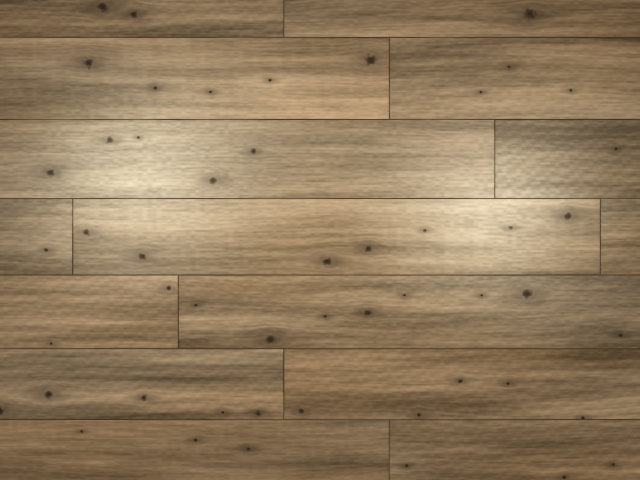
This texture is drawn by a WebGL 1 fragment shader. Its source:

```glsl
precision highp float;
uniform vec2 u_resolution;

#define FIRST_SEAM 0.078
#define ROW_HEIGHT 0.1736
#define ROW_SHRINK 0.00287
#define PLANK_LENGTH 1.099
#define FIRST_JOINT 0.811
#define STAGGER 0.2
#define SEAM_WIDTH 0.002
#define KNOT_CELL 0.11
#define KNOT_CHANCE 0.64
#define GRAIN_CONTRAST 1.15
#define GLARE_STRENGTH 0.55
#define EXPOSURE 1.16

float hash(vec2 p) {
  return fract(sin(dot(p, vec2(127.1, 311.7))) * 43758.5453);
}

float noise(vec2 p) {
  vec2 i = floor(p), f = fract(p);
  f = f * f * (3.0 - 2.0 * f);
  return mix(mix(hash(i), hash(i + vec2(1.0, 0.0)), f.x),
             mix(hash(i + vec2(0.0, 1.0)), hash(i + vec2(1.0, 1.0)), f.x), f.y);
}

float fbm(vec2 p) {
  float sum = 0.0, amplitude = 0.5;
  for (int i = 0; i < 4; i++) {
    sum += amplitude * noise(p);
    p = p * 2.03 + vec2(17.3, 9.1);
    amplitude *= 0.5;
  }
  return sum / 0.9375;
}

float spot(vec2 p, vec2 center, vec2 radius) {
  vec2 d = (p - center) / radius;
  return exp(-dot(d, d));
}

// Returns knot darkness in x and the grain displacement around knots in y.
vec2 knots(vec2 p, float seed) {
  vec2 result = vec2(0.0);
  float cell = floor(p.x / KNOT_CELL);
  for (int i = -1; i <= 1; i++) {
    vec2 id = vec2(cell + float(i), seed);
    float present = step(hash(id + 3.7), KNOT_CHANCE);
    vec2 center = vec2((id.x + 0.15 + 0.7 * hash(id)) * KNOT_CELL,
                       (0.12 + 0.76 * hash(id + 8.3)) * ROW_HEIGHT * 0.93);
    float size = mix(0.004, 0.0135, pow(hash(id + 5.9), 2.0));
    vec2 d = p - center;
    float ragged = 0.65 + 0.7 * noise(d * 170.0 + id * 7.0);
    float r = length(d * vec2(0.85, 1.0)) / (size * ragged);
    float core = 1.0 - smoothstep(0.1, 1.35, r);
    float halo = 0.35 * spot(d, vec2(0.0), size * vec2(3.8, 1.6));
    result.x = max(result.x, present * max(core * 0.95, halo));
    result.y -= present * 0.55 * d.y * spot(d, vec2(0.0), size * vec2(3.5, 2.5));
  }
  return result;
}

void main() {
  vec2 uv = gl_FragCoord.xy / u_resolution.y;
  float aspect = u_resolution.x / u_resolution.y;
  float pixel = 1.0 / u_resolution.y;
  vec2 pos = vec2(uv.x / aspect * 1.3333, 1.0 - uv.y);

  // Rows narrow gently toward the bottom; joints step along by a fifth.
  float slope = sqrt(ROW_HEIGHT * ROW_HEIGHT
                     - 4.0 * ROW_SHRINK * (pos.y - FIRST_SEAM));
  float rowPos = (ROW_HEIGHT - slope) / (2.0 * ROW_SHRINK);
  float row = floor(rowPos), across = fract(rowPos);
  float along = (pos.x - FIRST_JOINT) / PLANK_LENGTH - row * STAGGER;
  float plank = floor(along);
  vec2 local = vec2(fract(along) * PLANK_LENGTH, across * slope);
  vec2 plankId = vec2(plank, row);
  float seed = floor(hash(plankId + 2.3) * 90.0);

  // Wood grain, from broad streaks to fine fibres
  vec2 knot = knots(local, seed);
  vec2 g = local + vec2(seed * 1.37, seed * 0.73);
  g.y += knot.y + 0.012 * (noise(g * vec2(3.0, 9.0)) - 0.5);
  float broad = fbm(g * vec2(1.8, 20.0));
  float streak = fbm(g * vec2(4.0, 85.0) + 31.0);
  float fibre = noise(g * vec2(20.0, 300.0));
  float speck = noise(g * vec2(100.0, 240.0) + 11.0);
  float pores = smoothstep(0.68, 0.9, noise(g * vec2(14.0, 160.0) + 53.0));
  float tone = (broad - 0.5) * 0.98 + (streak - 0.5) * 0.42
             + (fibre - 0.5) * 0.13 + (speck - 0.5) * 0.12;
  tone = 0.49 + GRAIN_CONTRAST * tone + 0.12 * (hash(plankId + 6.1) - 0.5);
  tone -= 0.10 * pores;

  vec3 darkWood = vec3(0.305, 0.232, 0.145);
  vec3 lightWood = vec3(0.67, 0.54, 0.395);
  vec3 color = mix(darkWood, lightWood, clamp(tone, 0.0, 1.1));
  vec3 greyWood = vec3(dot(color, vec3(0.33))) * vec3(1.12, 1.02, 0.84);
  color = mix(color, greyWood, 0.45 * noise(g * vec2(2.5, 11.0) + 71.0));

  // Two lamp reflections over a wide sheen
  float wide = spot(pos, vec2(0.64, 0.41), vec2(0.72, 0.32));
  float lamps = spot(pos, vec2(0.29, 0.37), vec2(0.22, 0.17))
              + spot(pos, vec2(1.03, 0.44), vec2(0.20, 0.16));
  float gloss = 0.8 + 0.24 * speck + 0.35 * (streak - 0.5);
  float glare = GLARE_STRENGTH * (1.2 * lamps + 0.3 * wide) * gloss;
  color *= 0.94 + 0.16 * wide;
  color = mix(color, vec3(0.87, 0.825, 0.715), clamp(glare, 0.0, 0.85));
  color = mix(color, vec3(0.16, 0.125, 0.09), knot.x * (1.0 - 0.35 * lamps));

  // Dark seams with a faint bevel
  float rowEdge = min(across, 1.0 - across) * slope;
  float endEdge = min(local.x, PLANK_LENGTH - local.x);
  float edge = min(rowEdge, endEdge);
  float halfWidth = 0.5 * SEAM_WIDTH;
  float seam = 1.0 - smoothstep(halfWidth - 0.5 * pixel, halfWidth + 0.6 * pixel, edge);
  float wear = 0.45 + 0.4 * noise(pos * vec2(14.0, 20.0));
  color *= 1.0 - 0.08 * exp(-edge / 0.004);
  color = mix(color, vec3(0.21, 0.155, 0.095), seam * wear);

  // Falloff toward the corners
  vec2 fromCenter = (pos - vec2(0.667, 0.45)) / vec2(0.667, 0.55);
  color *= EXPOSURE * (1.03 - 0.075 * dot(fromCenter, fromCenter));
  gl_FragColor = vec4(clamp(color, 0.0, 1.0), 1.0);
}
```
